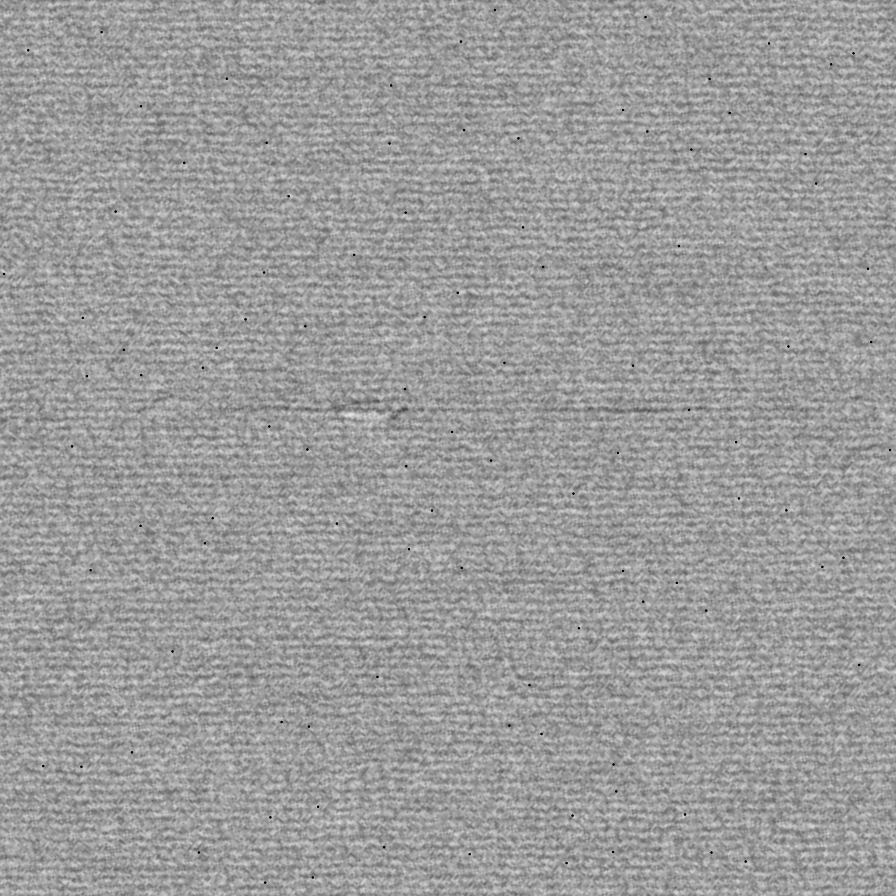
This texture is drawn by a Shadertoy shader. Its source:

```glsl
// Grey ribbed cloth: fine horizontal cords made of small irregular beads, with
// grain, scattered black specks and one shallow crease across the middle.
// Cords are warped cosine rows, beads are cellular noise, folds are soft strokes.

const float TAU = 6.2831853;
const float CORD_COUNT = 94.0;
const float BEAD_COUNT = 84.0;
const float CLOTH_GREY = 0.613;
const float SPECK_GREY = 0.02;

float hash(vec2 p) {
    vec3 q = fract(vec3(p.xyx) * 0.1031);
    q += dot(q, q.yzx + 33.33);
    return fract((q.x + q.y) * q.z);
}

vec2 hash2(vec2 p) {
    return vec2(hash(p), hash(p + 57.3));
}

// Smooth value noise, centred on zero.
float grain(vec2 p) {
    vec2 cell = floor(p);
    vec2 f = fract(p);
    f = f * f * (3.0 - 2.0 * f);
    float low = mix(hash(cell), hash(cell + vec2(1, 0)), f.x);
    float high = mix(hash(cell + vec2(0, 1)), hash(cell + vec2(1, 1)), f.x);
    return mix(low, high, f.y) - 0.5;
}

// Cellular noise: distance to the nearest jittered point.
float cellular(vec2 p, vec2 jitter) {
    vec2 cell = floor(p);
    float nearest = 4.0;
    for (int y = -1; y <= 1; y++) {
        for (int x = -1; x <= 1; x++) {
            vec2 id = cell + vec2(x, y);
            vec2 point = id + 0.5 + jitter * (hash2(id) - 0.5);
            nearest = min(nearest, length(p - point));
        }
    }
    return nearest;
}

// Soft line from a to b, 1 on its axis.
float stroke(vec2 p, vec2 a, vec2 b, float width) {
    vec2 ab = b - a;
    float t = clamp(dot(p - a, ab) / dot(ab, ab), 0.0, 1.0);
    float d = length(p - a - ab * t) / width;
    return exp(-d * d);
}

// Woven relief: bright cords with beads seated on their crests.
float weave(vec2 p) {
    float sag = 0.10 * sin(p.x * 9.0 + p.y * 5.0) + 0.06 * sin(p.x * 31.0 - p.y * 17.0);
    float wobble = 0.42 * grain(p * vec2(120.0, 70.0));
    float row = p.y * CORD_COUNT + sag + wobble;
    float strength = 1.0 + 0.8 * grain(p * vec2(22.0, 60.0));
    float cord = -cos(TAU * row) * strength;
    float bead = 0.40 - cellular(vec2(p.x * BEAD_COUNT + p.y * 30.0, row), vec2(0.9, 0.5));
    float streak = grain(vec2(p.x * 9.0, row + 0.5));
    return 0.046 * cord + 0.13 * bead + 0.035 * streak;
}

// Shallow crease with two small puckers.
float crease(vec2 p) {
    float bend = 0.0010 * sin(p.x * 24.0) + 0.0005 * sin(p.x * 67.0);
    vec2 q = p - vec2(0.0, bend);
    float fade = 0.75 + 0.25 * sin(p.x * 19.0 + 1.0);
    float tone = -0.12 * fade * stroke(q, vec2(0.24, 0.543), vec2(0.91, 0.543), 0.0026);
    tone -= 0.10 * stroke(p, vec2(0.155, 0.541), vec2(0.195, 0.563), 0.0024);
    tone += 0.08 * stroke(p, vec2(0.168, 0.540), vec2(0.215, 0.548), 0.0055);
    tone -= 0.22 * stroke(q, vec2(0.372, 0.545), vec2(0.422, 0.553), 0.0023);
    tone += 0.10 * stroke(p, vec2(0.388, 0.538), vec2(0.428, 0.530), 0.0060);
    tone -= 0.18 * stroke(p, vec2(0.432, 0.529), vec2(0.452, 0.543), 0.0032);
    return tone;
}

// Sparse round specks, one at most in each grid cell.
float specks(vec2 p, float cells, float share, float radius, float pixel) {
    vec2 id = floor(p * cells);
    vec2 centre = (id + 0.06 + 0.88 * hash2(id + 11.0)) / cells;
    float d = length(p - centre) - radius;
    float present = step(hash(id + 83.0), share);
    return present * (1.0 - smoothstep(-0.5 * pixel, 0.5 * pixel, d));
}

void mainImage(out vec4 fragColor, in vec2 fragCoord) {
    vec2 p = fragCoord / iResolution.xy;
    float pixel = 1.0 / iResolution.y;

    // Relief and crease.
    float tone = CLOTH_GREY + weave(p) + crease(p);

    // Fibre grain, turned off the axes so that its cells do not show.
    vec2 turned = mat2(0.8, 0.6, -0.6, 0.8) * p;
    tone += 0.09 * grain(p * vec2(170.0, 230.0)) + 0.23 * grain(turned * 400.0 + 419.0);

    // Faint upright shading line.
    tone -= 0.018 * stroke(p, vec2(0.52, 0.56), vec2(0.52, 0.92), 0.012);

    // Black specks.
    float dots = specks(p, 15.0, 0.46, 0.0014, pixel);
    tone = mix(tone, SPECK_GREY, dots);

    fragColor = vec4(vec3(clamp(tone, 0.0, 1.0)), 1.0);
}
```
